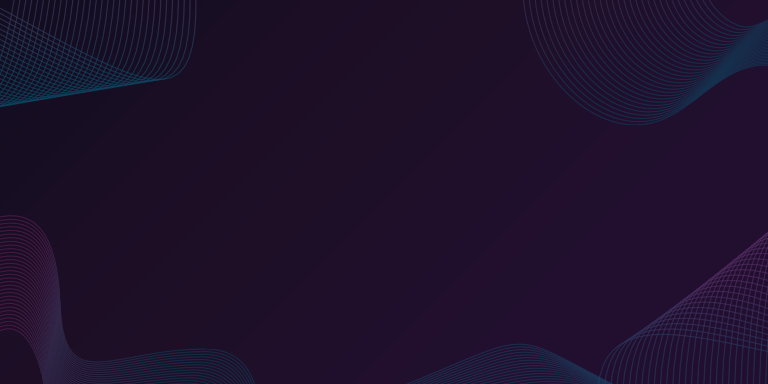
Reproduce this background procedurally as a Shadertoy shader.

```glsl
// Distance from p to the segment ab
float segmentDistance(vec2 p, vec2 a, vec2 b) {
    vec2 ap = p - a, ab = b - a;
    return length(ap - ab * clamp(dot(ap, ab) / dot(ab, ab), 0.0, 1.0));
}

// Point on a cubic Bezier whose control points are the matrix columns
vec2 bezier(mat4x2 curve, float t) {
    float s = 1.0 - t;
    return curve * vec4(s * s * s, 3.0 * s * s * t, 3.0 * s * t * t, t * t * t);
}

// Coverage of thin strands blended from curve first to curve last
float sheaf(vec2 p, mat4x2 first, mat4x2 last, int count, float pixel) {
    // Skip points outside the control hull
    vec2 low = p, high = p;
    for (int i = 0; i < 4; i++) {
        low = min(low, min(first[i], last[i]));
        high = max(high, max(first[i], last[i]));
    }
    if (any(equal(low, p)) || any(equal(high, p))) return 0.0;

    float gap = 1.0;
    for (int i = 0; i < count; i++) {
        float blend = float(i) / float(count - 1);
        mat4x2 curve = first * (1.0 - blend) + last * blend;
        vec2 previous = curve[0];
        float nearest = 1e4;
        for (int j = 1; j <= 18; j++) {
            vec2 next = bezier(curve, float(j) / 18.0);
            nearest = min(nearest, segmentDistance(p, previous, next));
            previous = next;
        }
        gap *= 1.0 - 0.6 * (1.0 - smoothstep(0.0, 0.4 + 0.75 * pixel, nearest));
    }
    return 1.0 - gap;
}

void mainImage(out vec4 fragColor, in vec2 fragCoord) {
    // Canvas units: 768 wide, 384 high, y pointing down
    vec2 uv = fragCoord / iResolution.xy;
    vec2 p = vec2(uv.x, 1.0 - uv.y) * vec2(768.0, 384.0);
    float pixel = 384.0 / iResolution.y;

    vec3 teal = vec3(0.04, 0.29, 0.40);
    vec3 slate = vec3(0.24, 0.24, 0.40);
    vec3 magenta = vec3(0.46, 0.14, 0.40);

    // Diagonal backdrop
    float diagonal = (p.x + p.y) / 1152.0;
    vec3 color = mix(vec3(0.075, 0.05, 0.125), vec3(0.115, 0.057, 0.15), smoothstep(0.0, 0.4, diagonal));
    color = mix(color, vec3(0.135, 0.06, 0.19), smoothstep(0.35, 0.85, diagonal));

    // Top left net
    float ink = sheaf(p, mat4x2(196, -2, 197, 120, 150, 90, -2, 7),
                         mat4x2(15, -5, -10, 150, -60, 140, -200, 60), 32, pixel);
    color = mix(color, mix(slate, teal, smoothstep(0.0, 95.0, p.y)), ink);

    // Top right bowl and its rising tail
    ink = max(sheaf(p, mat4x2(523, -5, 528, 70, 585, 125, 635, 125),
                       mat4x2(705, -8, 712, 8, 725, 20, 735, 24), 32, pixel),
              sheaf(p, mat4x2(635, 125, 690, 125, 715, 62, 770, 65),
                       mat4x2(735, 24, 748, 31, 760, 24, 772, 18), 32, pixel));
    color = mix(color, mix(slate, teal, smoothstep(-20.0, 80.0, p.y + 0.3 * (p.x - 640.0))), 0.8 * ink);

    // Bottom left wave: crest, valley, second crest
    ink = sheaf(p, mat4x2(-5, 218, 45, 205, 57, 250, 60, 300),
                   mat4x2(-5, 333, 20, 318, 35, 345, 42, 375), 32, pixel);
    ink = max(ink, sheaf(p, mat4x2(60, 300, 62, 400, 110, 349, 205, 349),
                            mat4x2(42, 375, 50, 430, 100, 440, 160, 430), 32, pixel));
    ink = max(ink, sheaf(p, mat4x2(205, 349, 235, 349, 250, 365, 257, 392),
                            mat4x2(160, 430, 180, 430, 200, 440, 210, 450), 32, pixel));
    vec3 waveColor = mix(magenta, slate, smoothstep(15.0, 75.0, p.x + 0.25 * (p.y - 300.0)));
    waveColor = mix(waveColor, teal, smoothstep(60.0, 180.0, p.x));
    color = mix(color, waveColor, 0.75 * ink);

    // Bottom centre hill
    ink = sheaf(p, mat4x2(405, 385, 540, 330, 505, 330, 620, 388),
                   mat4x2(430, 405, 530, 385, 560, 370, 640, 405), 16, pixel);
    color = mix(color, mix(teal, slate, 0.3), 0.8 * ink);

    // Bottom right net
    ink = sheaf(p, mat4x2(598, 388, 605, 310, 690, 335, 775, 353),
                   mat4x2(790, 400, 795, 100, 870, 140, 960, 240), 32, pixel);
    vec3 netColor = mix(vec3(0.36, 0.20, 0.42), mix(teal, slate, 0.4), smoothstep(270.0, 370.0, p.y));
    color = mix(color, netColor, 0.85 * ink);

    fragColor = vec4(color, 1.0);
}
```
